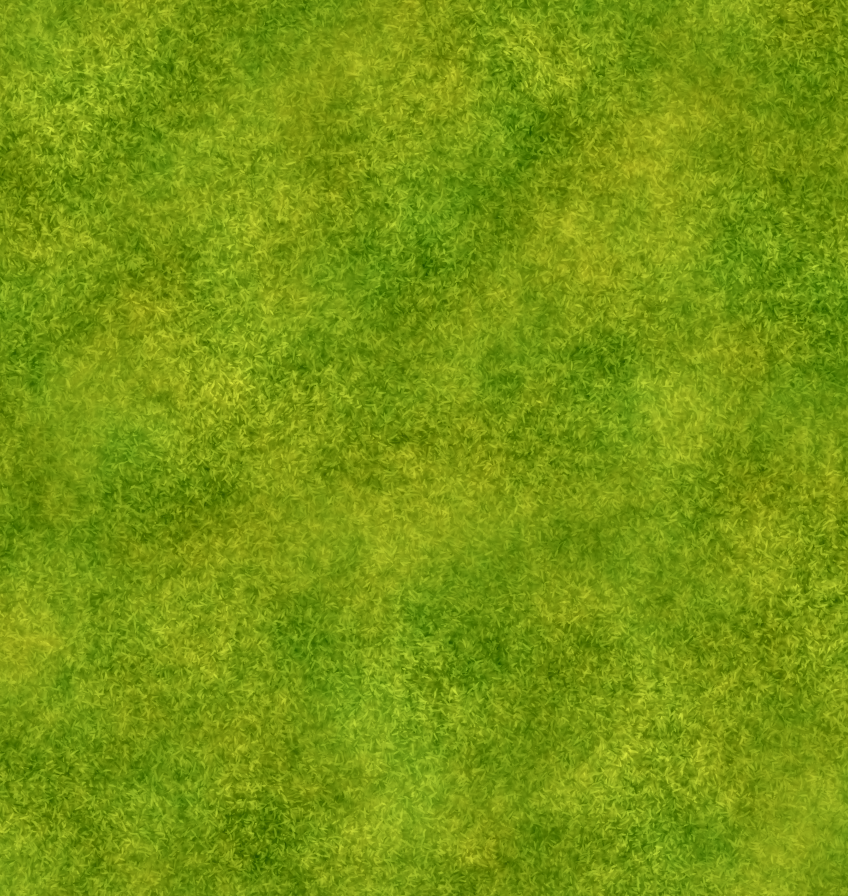
This texture is drawn by a Shadertoy shader. Its source:

```glsl
// Mossy lawn seen from above: short tangled grass blades over soft yellow and green patches.

const vec3 GRASS_MEAN = vec3(0.495, 0.609, 0.086);
const vec3 LIGHT_AXIS = vec3(0.084, 0.080, 0.044);  // shadow to sunlit tip
const vec3 WARM_AXIS = vec3(0.027, -0.005, -0.007); // fresh green to dry yellow

const int BLADE_LAYERS = 5;
const float BLADE_CELL = 0.0076;
const float BLADE_HALF_WIDTH = 0.0013;

vec3 hash3(vec2 p) {
    vec3 q = fract(p.xyx * vec3(0.1031, 0.1030, 0.0973));
    q += dot(q, q.yxz + 33.33);
    return fract((q.xxy + q.yzz) * q.zyx);
}

mat2 rotation(float angle) {
    float c = cos(angle), s = sin(angle);
    return mat2(c, s, -s, c);
}

float cornerSlope(vec2 corner, vec2 offset) {
    float angle = 6.2832 * hash3(corner + 211.0).x;
    return dot(vec2(cos(angle), sin(angle)), offset);
}

// Gradient noise, scaled to a spread of about one
float gradientNoise(vec2 p) {
    vec2 i = floor(p), f = fract(p);
    vec2 w = f * f * f * (f * (f * 6.0 - 15.0) + 10.0);
    vec2 e = vec2(1.0, 0.0);
    float low = mix(cornerSlope(i, f), cornerSlope(i + e, f - e), w.x);
    float high = mix(cornerSlope(i + e.yx, f - e.yx), cornerSlope(i + 1.0, f - 1.0), w.x);
    return 3.8 * mix(low, high, w.y);
}

float fbm(vec2 p, int octaves) {
    float sum = 0.0, weight = 0.7;
    for (int i = 0; i < octaves; i++) {
        sum += weight * gradientNoise(p);
        p = rotation(0.65) * p * 2.03 + 17.3;
        weight *= 0.68;
    }
    return sum;
}

// Soft tapered stroke centred on the origin, lying along x
float bladeMask(vec2 p, float halfLength, float halfWidth, float softness) {
    float along = clamp(p.x, -halfLength, halfLength);
    float taper = 1.0 - 0.5 * abs(along) / halfLength;
    float dist = length(p - vec2(along, 0.0)) - halfWidth * taper;
    return 1.0 - smoothstep(-softness, softness, dist);
}

// Paints one layer of scattered blades over the given light value
float paintBlades(float light, vec2 p, float lean, float seed, float softness) {
    vec2 cell = floor(p / BLADE_CELL);
    for (int y = -1; y <= 1; y++) {
        for (int x = -1; x <= 1; x++) {
            vec2 id = cell + vec2(x, y);
            vec3 place = hash3(id + seed * 37.0 + 500.0);
            vec3 look = hash3(id + seed * 53.0 + 900.0);
            vec2 offset = p - (id + place.xy) * BLADE_CELL;
            float angle = lean + 2.8 * (place.z - 0.5);
            float halfLength = mix(0.0016, 0.0054, look.x);
            float mask = bladeMask(rotation(-angle) * offset, halfLength, BLADE_HALF_WIDTH, softness);
            float shade = 3.5 * (look.y - 0.5);
            light = mix(light, shade, mask * mix(0.6, 1.0, look.z));
        }
    }
    return light;
}

void mainImage(out vec4 fragColor, in vec2 fragCoord) {
    vec2 uv = fragCoord / iResolution.y;
    float softness = max(0.0009, 0.5 / iResolution.y);

    // Broad patches of brightness, dryness and sharpness
    float patchLight = fbm(uv * 6.5 + 3.7, 4);
    float dryness = fbm(uv * 5.0 + 41.2, 3);
    float crispness = clamp(1.0 + 0.18 * gradientNoise(uv * 6.0 + 73.1), 0.65, 1.4);
    float lean = 1.8 + 0.7 * gradientNoise(uv * 9.0 + 29.4);

    // Undergrowth, then blades laid over it on turned grids
    float blades = -0.9 + 0.6 * gradientNoise(uv * 150.0);
    for (int i = 0; i < BLADE_LAYERS; i++) {
        float seed = float(i) + 1.0;
        float turn = seed * 1.13;
        blades = paintBlades(blades, rotation(turn) * uv, lean + turn, seed, softness);
    }

    // Small clumps and fine grain
    float clumps = gradientNoise(uv * 62.0 + 11.0);
    float grain = gradientNoise(uv * 190.0 + 5.0);
    float detail = 0.93 * blades + 0.33 * clumps + 0.28 * grain;

    float light = 0.57 * patchLight + crispness * detail;
    float warmth = 0.7 * dryness + 0.35 * patchLight + 0.25 * clumps;
    vec3 color = GRASS_MEAN + LIGHT_AXIS * light + WARM_AXIS * warmth;
    fragColor = vec4(clamp(color, 0.0, 1.0), 1.0);
}
```
